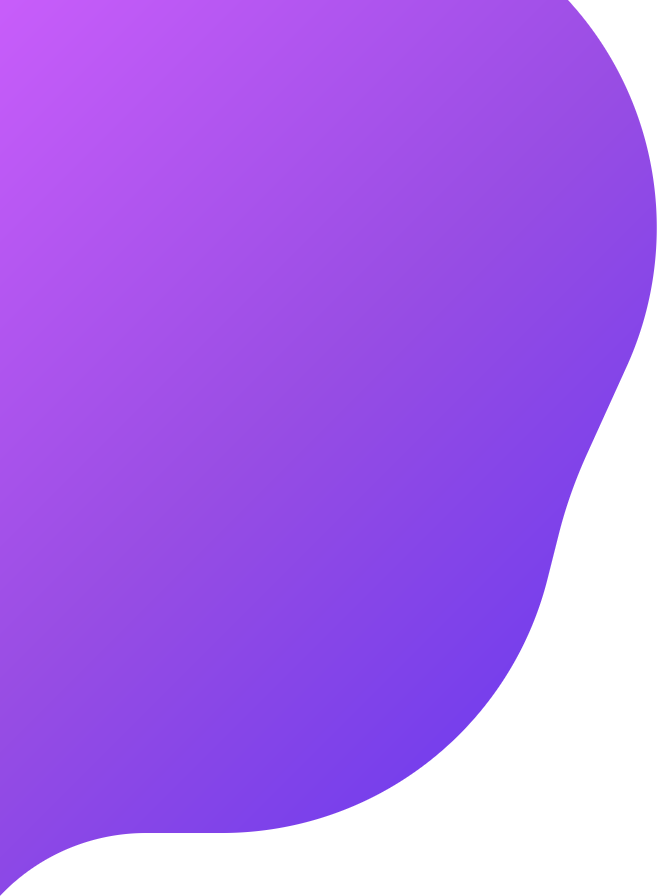
Give the GLSL for this background, as a Shadertoy shader.

```glsl
const vec3 ORCHID = vec3(0.784, 0.365, 0.982);
const vec3 VIOLET = vec3(0.596, 0.302, 0.892);
const vec3 INDIGO = vec3(0.459, 0.243, 0.927);
const vec3 PAPER = vec3(1.0);

float circle(vec2 p, vec2 center, float radius) {
    return length(p - center) - radius;
}

float smoothMax(float a, float b, float k) {
    float h = max(k - abs(a - b), 0.0);
    return max(a, b) + h * h / (4.0 * k);
}

vec2 rimPoint(vec2 center, float radius, float angle) {
    return center + radius * vec2(cos(angle), sin(angle));
}

// Horizontal position, at height y, of the tangent through a rim point
float tangentX(vec2 rim, float angle, float y) {
    return rim.x - tan(angle) * (y - rim.y);
}

// Waist between two lobes: their tangents joined by a soft concave bend
float waist(vec2 p, vec2 upper, vec2 lower, float radius, vec2 angles, float bend) {
    vec2 top = rimPoint(upper, radius, angles.x);
    vec2 bottom = rimPoint(lower, radius, angles.y);
    float edge = smoothMax(tangentX(top, angles.x, p.y),
                           tangentX(bottom, angles.y, p.y), bend);
    float side = (p.x - edge) * cos(0.5 * (angles.x + angles.y));
    return max(side, max(top.y - p.y, p.y - bottom.y));
}

// Left part: flat underside that flares down around a hollow circle
float flaredFoot(vec2 p, vec2 hollow, float radius, float right) {
    vec2 q = vec2(min(p.x - hollow.x, 0.0), p.y - hollow.y);
    return max(radius - length(q), p.x - right);
}

float blob(vec2 p) {
    vec2 upper = vec2(0.358, 0.254);
    vec2 lower = vec2(0.2474, 0.5547);
    float radius = 0.375;
    float lobes = min(circle(p, upper, radius), circle(p, lower, radius));
    float neck = waist(p, upper, lower, radius, vec2(0.426, 0.247), 0.009);
    float foot = flaredFoot(p, vec2(0.1628, 1.1537), 0.224, lower.x);
    return min(lobes, min(neck, foot));
}

// Three colour stops along the diagonal
vec3 diagonalGradient(float s, float middle, float end) {
    vec3 color = mix(ORCHID, VIOLET, clamp(s / middle, 0.0, 1.0));
    return mix(color, INDIGO, clamp((s - middle) / (end - middle), 0.0, 1.0));
}

void mainImage(out vec4 fragColor, in vec2 fragCoord) {
    // Units of canvas height, measured from the top left
    float pixel = 1.0 / iResolution.y;
    vec2 p = vec2(fragCoord.x, iResolution.y - fragCoord.y) * pixel;

    vec3 fill = diagonalGradient(p.x + p.y, 0.781, 1.367);
    float coverage = clamp(0.5 - blob(p) / pixel, 0.0, 1.0);
    fragColor = vec4(mix(PAPER, fill, coverage), 1.0);
}
```
